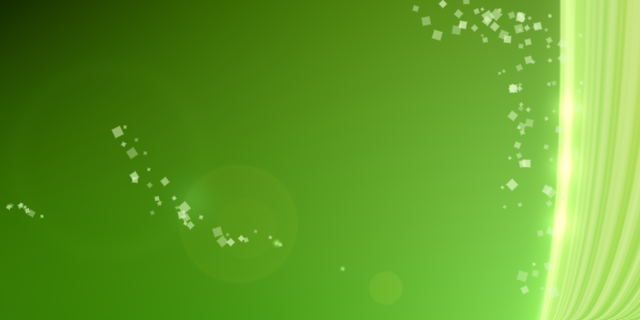
Reproduce this background procedurally as a Shadertoy shader.

```glsl
// Green gradient with a glowing curtain of light on the right, drifting squares and faint lens discs.
#define PALE vec3(0.85, 0.94, 0.62)
#define BEAM vec3(0.95, 0.99, 0.72)
#define CURTAIN_GREEN vec3(0.61, 0.86, 0.31)
#define CURTAIN_GOLD vec3(0.79, 0.87, 0.36)
#define SQUARE_TINT vec3(0.87, 0.97, 0.76)
#define SQUARE_MIN 0.004
#define SQUARE_MAX 0.0155
#define FAN_PINCH 0.40

float hash(float n) {
    return fract(sin(n * 12.9898) * 43758.547);
}

float gauss(float d, float width) {
    return exp(-d * d / (width * width));
}

float disc(vec2 p, vec2 center, float radius) {
    return smoothstep(0.004, -0.004, length(p - center) - radius);
}

// Parabola through three colours placed at t = 0, 0.5 and 1
vec3 blend3(vec3 a, vec3 b, vec3 c, float t) {
    return a * 2.0 * (t - 0.5) * (t - 1.0) + b * 4.0 * t * (1.0 - t) + c * 2.0 * t * (t - 0.5);
}

// Dark upper left to bright lower right
vec3 backdrop(vec2 p) {
    float t = min(p.x / 1.7, 1.1);
    vec3 top = blend3(vec3(0.08, 0.16, 0.0), vec3(0.25, 0.45, 0.02), vec3(0.40, 0.60, 0.17), t);
    vec3 middle = blend3(vec3(0.19, 0.40, 0.0), vec3(0.32, 0.57, 0.09), vec3(0.49, 0.76, 0.28), t);
    vec3 bottom = blend3(vec3(0.21, 0.48, 0.02), vec3(0.30, 0.62, 0.09), vec3(0.54, 0.88, 0.34), t);
    return max(blend3(bottom, middle, top, p.y), 0.0);
}

// Faint overlapping discs, an arc and two small sparks
vec3 lensFlare(vec2 p) {
    vec3 warm = vec3(0.055, 0.025, 0.012);
    vec2 center = vec2(0.745, 0.30);
    float outer = disc(p, center, 0.185);
    float rim = gauss(length(p - center) - 0.18, 0.012);
    vec3 col = warm * (0.5 * outer + 0.15 * rim);
    col += warm * 0.3 * disc(p, vec2(0.77, 0.286), 0.095);
    col += warm * 0.9 * disc(p, vec2(1.206, 0.10), 0.052);
    col += vec3(0.03, 0.07, 0.08) * gauss(length(p - vec2(0.60, 0.37)), 0.065);
    col += vec3(0.008, 0.01, 0.005) * gauss(length(p - vec2(0.34, 0.50)) - 0.29, 0.03);
    col += vec3(0.25, 0.25, 0.3) * gauss(length(p - vec2(1.071, 0.16)), 0.006);
    col += vec3(0.3) * gauss(length(p - vec2(0.865, 0.24)), 0.009);
    return col;
}

// Left border of the curtain at height y
float curtainEdge(float y) {
    return 1.75 - 0.06 * pow(1.0 - y, 3.0);
}

// Streaks follow s, which pinches together toward the floor
vec3 curtain(vec3 col, vec2 p) {
    float offset = p.x - curtainEdge(p.y);
    float s = offset / mix(FAN_PINCH, 1.0, sqrt(clamp(p.y, 0.0, 1.0)));
    float inside = smoothstep(-0.004, 0.006, offset);

    // Layered sines make the fine folds
    float folds = 0.5 + 0.25 * sin(s * 61.0 + 0.8) + 0.15 * sin(s * 137.0 + 2.0)
                + 0.12 * sin(s * 290.0 + p.y * 1.5);
    vec3 sheet = mix(CURTAIN_GREEN, CURTAIN_GOLD, smoothstep(0.14, 0.26, s) * p.y);
    sheet = mix(sheet, PALE, 0.65 * smoothstep(0.25, 0.9, folds));
    sheet = mix(sheet, PALE, 0.4 * gauss(s - 0.07, 0.06));

    // Wide bright ribbons
    for (int i = 0; i < 6; i++) {
        float k = float(i);
        float place = 0.165 + 0.085 * k;
        float ribbon = gauss(s - place, 0.012 + 0.010 * hash(k + 3.0));
        sheet = mix(sheet, PALE, (0.8 - 0.06 * k) * ribbon);
    }
    col = mix(col, sheet, inside * 0.92);

    // Hot beam beside the border, with a soft halo
    float beamOffset = offset - 0.027 * smoothstep(-0.15, 0.5, p.y);
    float swell = 0.55 + 0.4 * gauss(p.y - 0.48, 0.3);
    col = mix(col, BEAM, swell * 0.85 * gauss(beamOffset, 0.016));
    col += vec3(0.09, 0.12, 0.06) * swell * gauss(beamOffset, 0.065);
    for (int i = 0; i < 3; i++) {
        float y = 0.66 - 0.18 * float(i);
        vec2 hot = vec2(curtainEdge(y) + 0.023, y);
        col += vec3(0.16, 0.15, 0.14) * gauss(length(p - hot), 0.045);
    }
    return col;
}

// Opacity of random squares scattered about the curve a, b, c
float swarm(vec2 p, vec2 a, vec2 b, vec2 c, float spread, int count, float seed) {
    float blur = 1.0 / iResolution.y;
    float alpha = 0.0;
    for (int i = 0; i < count; i++) {
        float n = float(i) * 7.31 + seed;
        float t = (float(i) + hash(n)) / float(count);
        vec2 center = mix(mix(a, b, t), mix(b, c, t), t);
        center += spread * (vec2(hash(n + 1.0), hash(n + 2.0)) * 2.0 - 1.0);
        float size = mix(SQUARE_MIN, SQUARE_MAX, pow(hash(n + 3.0), 1.6));
        float angle = hash(n + 4.0) * 1.57;
        vec2 q = p - center;
        q = abs(mat2(cos(angle), -sin(angle), sin(angle), cos(angle)) * q);
        float mask = smoothstep(blur, -blur, max(q.x, q.y) - size);
        alpha += (1.0 - alpha) * mask * mix(0.35, 0.75, hash(n + 5.0));
    }
    return alpha;
}

void mainImage(out vec4 fragColor, in vec2 fragCoord) {
    vec2 p = fragCoord / iResolution.y;
    vec3 col = curtain(backdrop(p) + lensFlare(p), p);

    // Trails: top cluster, inner arc, beam, lower left arc, far left
    float squares = swarm(p, vec2(1.36, 0.97), vec2(1.60, 0.94), vec2(1.72, 0.85), 0.08, 40, 1.0);
    squares = max(squares, swarm(p, vec2(1.58, 0.80), vec2(1.68, 0.65), vec2(1.58, 0.36), 0.035, 26, 23.0));
    squares = max(squares, swarm(p, vec2(1.76, 0.94), vec2(1.80, 0.55), vec2(1.66, 0.03), 0.06, 34, 47.0));
    squares = max(squares, swarm(p, vec2(0.40, 0.61), vec2(0.44, 0.27), vec2(0.86, 0.24), 0.037, 32, 71.0));
    squares = max(squares, swarm(p, vec2(0.02, 0.36), vec2(0.07, 0.37), vec2(0.13, 0.32), 0.012, 8, 95.0));
    col = mix(col, SQUARE_TINT, squares);

    fragColor = vec4(clamp(col, 0.0, 1.0), 1.0);
}
```
